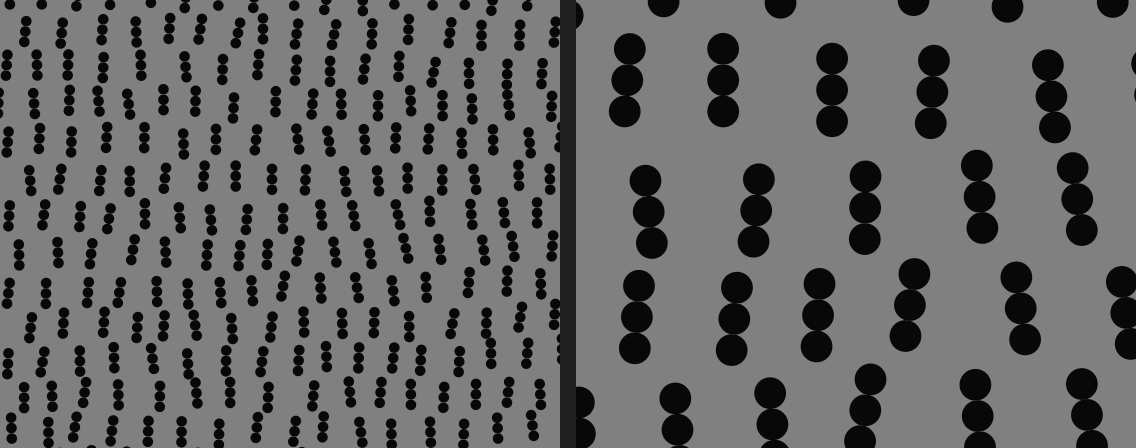
Left, the full canvas; right, a detail of the centre.
Reproduce this pattern procedurally as a Shadertoy shader.

```glsl
// Short upright chains of three touching black dots scattered over flat grey.
// Chains sit on staggered rows whose cells are jittered and drift with
// gradient noise; the same noise gives neighbouring chains a similar lean.

const vec3  GROUND_COLOR = vec3(0.502);
const vec3  DOT_COLOR    = vec3(0.03);
const vec2  PITCH        = vec2(0.078, 0.0805); // cell size, in canvas heights
const float DOT_RADIUS   = 0.0118;
const float DOT_SPACING  = 0.0233;              // between centres in a chain
const vec2  JITTER       = vec2(0.22, 0.20);    // full range, in cells
const float ROW_DRIFT    = 0.55;                // sideways slide along a row
const float ROW_WAVE     = 0.30;                // rise and fall of the rows
const float LEAN_FLOW    = 0.30;                // shared lean, radians
const float LEAN_RANDOM  = 0.26;                // full range of own lean

// Integer hash of a lattice point to two values in 0..1
vec2 hash2(vec2 p) {
    uvec2 q = uvec2(ivec2(floor(p)) + 4096);
    uint n = q.x * 1597334673u ^ q.y * 3812015801u;
    n = (n ^ (n >> 15)) * 2246822519u;
    n = (n ^ (n >> 13)) * 3266489917u;
    n ^= n >> 16;
    return vec2(n & 65535u, n >> 16) / 65535.0;
}

float cornerGradient(vec2 corner, vec2 offset) {
    float angle = 6.28319 * hash2(corner).x;
    return dot(vec2(cos(angle), sin(angle)), offset);
}

// Gradient noise, roughly -0.7..0.7
float gradientNoise(vec2 p) {
    vec2 i = floor(p), f = p - i;
    vec2 u = f * f * f * (f * (f * 6.0 - 15.0) + 10.0);
    vec2 e = vec2(1.0, 0.0);
    float low  = mix(cornerGradient(i, f), cornerGradient(i + e, f - e), u.x);
    float high = mix(cornerGradient(i + e.yx, f - e.yx),
                     cornerGradient(i + e.xx, f - e.xx), u.x);
    return mix(low, high, u.y);
}

// Centre of the chain that belongs to a cell, in canvas heights
vec2 chainCentre(vec2 cell) {
    vec2 centre = cell + 0.5 + JITTER * (hash2(cell + 311.0) - 0.5);
    centre.x += 0.5 * mod(cell.y, 2.0) - 0.25;
    centre.x += ROW_DRIFT * gradientNoise(vec2(cell.x * 0.17, cell.y * 0.73 + 40.0));
    centre.y += ROW_WAVE * gradientNoise(vec2(cell.x * 0.21 + 90.0, cell.y * 0.13));
    return centre * PITCH;
}

// Signed distance to three dots in line along the leaning axis
float chainDistance(vec2 p, float lean) {
    vec2 axis = vec2(sin(lean), cos(lean));
    float nearest = clamp(round(dot(p, axis) / DOT_SPACING), -1.0, 1.0);
    return length(p - axis * nearest * DOT_SPACING) - DOT_RADIUS;
}

void mainImage(out vec4 fragColor, in vec2 fragCoord) {
    vec2 p = fragCoord / iResolution.y;
    vec2 home = floor(p / PITCH);

    // Nearest chain among the surrounding cells
    float d = 1.0;
    for (int y = -1; y <= 1; y++) {
        for (int x = -2; x <= 2; x++) {
            vec2 cell = home + vec2(x, y);
            float lean = LEAN_FLOW * gradientNoise(cell * 0.23 + 17.0)
                       + LEAN_RANDOM * (hash2(cell + 733.0).y - 0.5);
            d = min(d, chainDistance(p - chainCentre(cell), lean));
        }
    }

    // Edge softened over one pixel
    float ink = clamp(0.5 - d * iResolution.y, 0.0, 1.0);
    fragColor = vec4(mix(GROUND_COLOR, DOT_COLOR, ink), 1.0);
}
```
